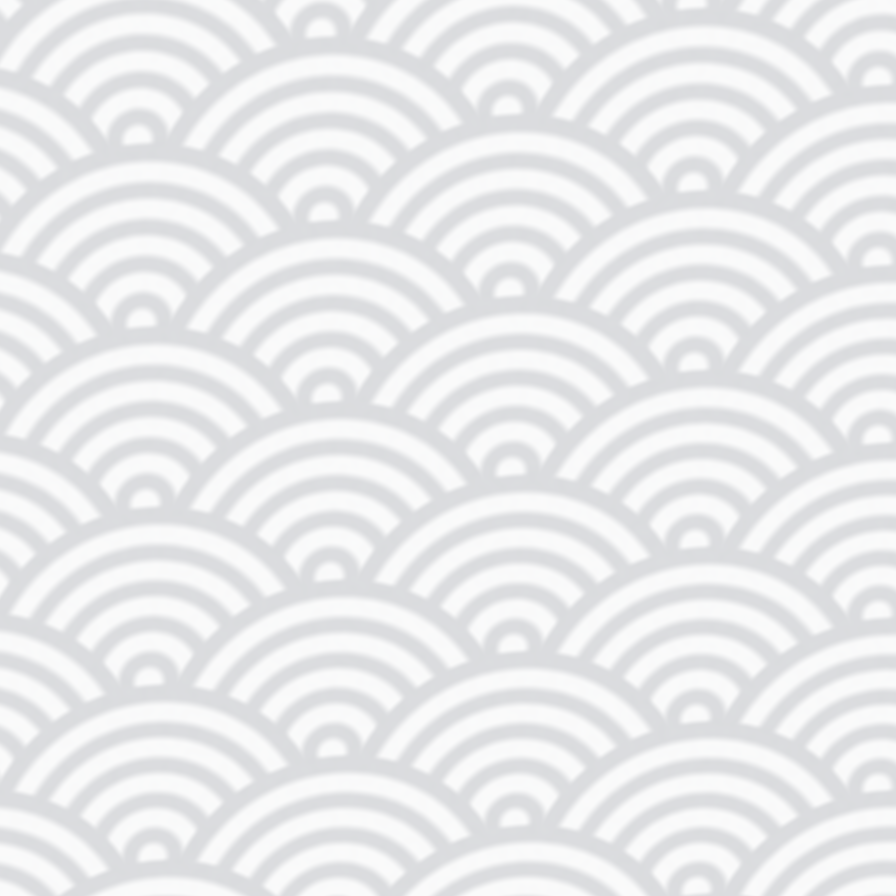
Write a three.js fragment shader that draws this pattern.

```glsl
// Overlapping wave scales in white rings on pale grey, on a slightly tilted sheet.
// The canvas is warped to a lattice where each scale has a radius of about one;
// three rows of scales are then painted from back to front.

varying vec2 vUv;

const float SCALE_RADIUS = 0.98;
const float COVER_SOFTNESS = 0.02;
const float RING_PITCH = 0.2;
const float RING_OFFSET = 0.025;
const float RING_HALF_WIDTH = 0.055;
const float RING_SOFTNESS = 0.028;
const float LAST_RING = 4.0;
const vec3 GREY = vec3(0.858, 0.863, 0.873);
const vec3 WHITE = vec3(0.978, 0.979, 0.980);

// Gradient noise
vec2 hashGradient(vec2 cell) {
  float angle = 6.2832 * fract(sin(dot(cell, vec2(127.1, 311.7))) * 4375.85);
  return vec2(cos(angle), sin(angle));
}

float cornerValue(vec2 cell, vec2 local, vec2 corner) {
  return dot(hashGradient(cell + corner), local - corner);
}

float gradientNoise(vec2 p) {
  vec2 cell = floor(p);
  vec2 f = fract(p);
  vec2 w = f * f * (3.0 - 2.0 * f);
  float low = mix(cornerValue(cell, f, vec2(0.0, 0.0)),
                  cornerValue(cell, f, vec2(1.0, 0.0)), w.x);
  float high = mix(cornerValue(cell, f, vec2(0.0, 1.0)),
                   cornerValue(cell, f, vec2(1.0, 1.0)), w.x);
  return mix(low, high, w.y);
}

// Lattice position: x counts columns, y counts scales downwards.
// Includes the tilt of the rows and a slight perspective.
vec2 canvasToLattice(vec2 uv) {
  vec2 p = vec2(uv.x, 1.0 - uv.y) - vec2(0.1536, 0.1563);
  float lean = 0.021 * p.y;
  float column = (p.x - lean) / (0.2064 - 0.25 * lean);
  float row = (p.y + 0.01628 * column) / (0.206 - 0.0008 * column);
  return vec2(column, row + 0.0076 * row * row);
}

// Nearest scale centre in a half-step row; odd rows shift by one column
vec2 scaleCentre(float columnPos, float halfRow) {
  float shift = mod(halfRow, 2.0);
  float column = 2.0 * floor((columnPos - shift) * 0.5 + 0.5) + shift;
  return vec2(column, 0.5 * halfRow);
}

// White amount of the centre dot and concentric rings
float rings(float dist, float pitch, float halfWidth, float softness) {
  float index = floor((dist - RING_OFFSET) / pitch + 0.5);
  index = clamp(index, 0.0, LAST_RING);
  float offCentre = abs(dist - RING_OFFSET - index * pitch);
  return 1.0 - smoothstep(halfWidth - softness, halfWidth + softness, offCentre);
}

// Scales layered from the back row to the front row
float waveScales(vec2 p) {
  float ink = 0.0;
  float backRow = floor(2.0 * p.y);
  for (int i = 0; i < 3; i++) {
    float dist = distance(p, scaleCentre(p.x, backRow + float(i)));
    float cover = 1.0 - smoothstep(SCALE_RADIUS - COVER_SOFTNESS,
                                   SCALE_RADIUS + COVER_SOFTNESS, dist);
    ink = mix(ink, rings(dist, RING_PITCH, RING_HALF_WIDTH, RING_SOFTNESS), cover);
  }
  return ink;
}

void main() {
  float ink = waveScales(canvasToLattice(vUv));
  float mottle = 0.006 * gradientNoise(vUv * 90.0);
  gl_FragColor = vec4(mix(GREY, WHITE, ink) + mottle, 1.0);
}
```
